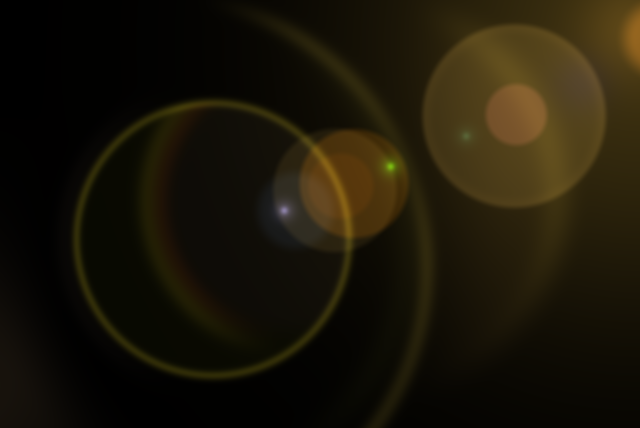
This background is drawn by a Shadertoy shader. Its source:

```glsl
// Soft lens flare on black: a warm corner light, large faint arcs,
// translucent discs and small coloured glints, all summed as light.
// Lengths are in canvas heights, with x = 1.5 at the right on a 3:2 canvas.

#define LIGHT_POS vec2(1.50, 0.90)
#define LIGHT_COLOR vec3(0.235, 0.188, 0.062)
#define LIGHT_FALLOFF 2.5
#define RING_POS vec2(0.502, 0.441)
#define RING_RADIUS 0.319
#define RING_COLOR vec3(0.165, 0.150, 0.025)
#define ARC_COLOR vec3(0.105, 0.092, 0.030)
#define EDGE_SOFTNESS 0.009

// Filled circle with a soft edge
float disc(vec2 p, vec2 center, float radius, float softness) {
    return 1.0 - smoothstep(-softness, softness, length(p - center) - radius);
}

// Circular line with a bell-shaped profile
float ring(vec2 p, vec2 center, float radius, float width) {
    float d = (length(p - center) - radius) / width;
    return exp(-d * d);
}

// Round bell-shaped spot
float glow(vec2 p, vec2 center, float size) {
    vec2 d = (p - center) / size;
    return exp(-dot(d, d));
}

// Warm corner light, its broad curved veil and the dim lower-left haze
vec3 ambientLight(vec2 p) {
    vec2 toLight = p - LIGHT_POS;
    vec3 light = LIGHT_COLOR * exp(-LIGHT_FALLOFF * dot(toLight, toLight));

    float veil = disc(p, vec2(0.86, 0.54), 0.475, 0.05);
    veil *= smoothstep(0.92, 1.20, p.x);
    light += vec3(0.040, 0.030, 0.013) * veil;

    float veilEdge = ring(p, vec2(0.86, 0.54), 0.445, 0.04);
    veilEdge *= smoothstep(0.95, 1.20, p.x) * smoothstep(0.12, 0.55, p.y);
    light += vec3(0.050, 0.044, 0.012) * veilEdge;

    light += vec3(0.22, 0.12, 0.03) * disc(p, vec2(1.55, 0.91), 0.085, 0.025);
    light += vec3(0.13, 0.09, 0.03) * glow(p, vec2(1.48, 0.93), 0.12);

    float haze = smoothstep(0.70, 0.90, length(p - vec2(0.85, 0.50)));
    light += vec3(0.095, 0.075, 0.050) * haze * glow(p, vec2(-0.05, 0.10), 0.30);
    return light;
}

// Large left ring with a rainbow crescent in it, and the long outer arc
vec3 ringLight(vec2 p) {
    float inside = disc(p, RING_POS, RING_RADIUS, EDGE_SOFTNESS);
    vec3 light = RING_COLOR * ring(p, RING_POS, RING_RADIUS, 0.011);
    light += vec3(0.030, 0.032, 0.004) * inside;
    light += vec3(0.030, 0.024, 0.018) * ring(p, RING_POS, 0.345, 0.025)
           * smoothstep(0.45, 0.15, p.x);

    vec2 crescentPos = vec2(0.693, 0.531);
    float crescentFade = inside * smoothstep(0.68, 0.42, p.x);
    light += vec3(0.085, 0.075, 0.010) * crescentFade
           * ring(p, crescentPos, 0.345, 0.025);
    light += vec3(0.065, 0.020, 0.008) * crescentFade
           * ring(p, crescentPos, 0.312, 0.024);
    light += vec3(0.014, 0.006, 0.020) * inside
           * disc(p, crescentPos, 0.30, 0.04);

    float arcFade = 0.55 + 0.45 * smoothstep(0.0, 0.25, abs(p.y - 0.62));
    light += ARC_COLOR * arcFade * ring(p, vec2(0.371, 0.375), 0.631, 0.022)
           * smoothstep(0.45, 0.75, p.x);
    light += vec3(0.022, 0.024, 0.007) * ring(p, vec2(0.42, 0.42), 0.54, 0.04)
           * smoothstep(0.60, 0.90, p.x);
    return light;
}

// Overlapping translucent discs, from the center to the upper right
vec3 discLight(vec2 p) {
    float soft = EDGE_SOFTNESS;
    vec3 light = vec3(0.030, 0.045, 0.070) * disc(p, vec2(0.695, 0.508), 0.088, 0.018);
    light += vec3(0.085, 0.068, 0.030) * disc(p, vec2(0.787, 0.555), 0.144, soft);
    light += vec3(0.145, 0.078, 0.000) * disc(p, vec2(0.832, 0.571), 0.127, soft);
    light += vec3(0.055, 0.022, 0.000) * disc(p, vec2(0.801, 0.565), 0.076, soft);

    vec2 bigDisc = vec2(1.206, 0.729);
    light += vec3(0.120, 0.096, 0.046) * disc(p, bigDisc, 0.214, soft);
    light += vec3(0.025, 0.018, 0.008) * ring(p, bigDisc, 0.205, 0.014);
    light += vec3(0.140, 0.065, 0.065) * disc(p, vec2(1.211, 0.732), 0.071, soft);
    light += vec3(-0.015, -0.010, 0.065) * glow(p, vec2(1.365, 0.805), 0.07);
    return light;
}

// Small bright points, each with a halo
vec3 glint(vec2 p, vec2 center, vec3 color) {
    return color * (0.6 * glow(p, center, 0.009) + 0.4 * glow(p, center, 0.024));
}

void mainImage(out vec4 fragColor, in vec2 fragCoord) {
    vec2 p = fragCoord / iResolution.y;
    p.x += 1.5 - iResolution.x / iResolution.y;

    vec3 color = ambientLight(p) + ringLight(p) + discLight(p);
    color += glint(p, vec2(0.669, 0.508), vec3(0.36, 0.33, 0.52));
    color += glint(p, vec2(0.918, 0.611), vec3(0.18, 0.52, 0.02));
    color += glint(p, vec2(1.094, 0.682), vec3(0.06, 0.16, 0.12));

    fragColor = vec4(clamp(color, 0.0, 1.0), 1.0);
}
```
